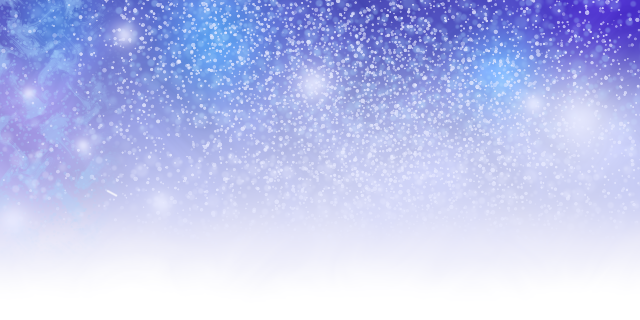
Give the GLSL for this background, as a Shadertoy shader.

```glsl
const vec3 WHITE = vec3(1.0);
const vec3 INDIGO = vec3(0.25, 0.23, 0.67);
const vec3 VIOLET = vec3(0.29, 0.17, 0.80);
const vec3 AZURE = vec3(0.36, 0.68, 0.98);
const vec3 LILAC = vec3(0.64, 0.57, 0.89);
const vec3 ICE = vec3(0.66, 0.84, 0.99);
const vec3 SNOW = vec3(0.91, 0.92, 1.0);

vec3 hash3(vec2 cell) {
    vec3 h = fract(cell.xyx * vec3(0.1031, 0.1030, 0.0973));
    h += dot(h, h.yxz + 33.33);
    return fract((h.xxy + h.yzz) * h.zyx);
}

// Elliptical falloff: 1 at the centre, fading with the given spread
float glow(vec2 p, vec2 centre, vec2 spread) {
    vec2 d = (p - centre) / spread;
    return exp(-dot(d, d));
}

// Layered, warped sines in about -1..1
float clouds(vec2 p, float frequency) {
    float sum = 0.0, weight = 0.5;
    p *= frequency;
    for (int i = 0; i < 5; i++) {
        p += 0.7 * sin(p.yx * 1.3 + float(i) * 2.1);
        sum += weight * sin(p.x) * sin(p.y + 1.0);
        p = mat2(1.5, 1.1, -1.1, 1.5) * p;
        weight *= 0.6;
    }
    return sum;
}

// Cellular scatter of round flakes; radius and softness are in cells
float flakes(vec2 p, float cells, float radius, float softness, float density, float seed) {
    vec2 grid = p * cells + seed;
    vec2 base = floor(grid);
    float blur = max(softness, cells / iResolution.y);
    float cover = 0.0;
    for (int y = -1; y <= 1; y++) {
        for (int x = -1; x <= 1; x++) {
            vec2 cell = base + vec2(x, y);
            vec3 rnd = hash3(cell);
            float size = radius * mix(0.45, 1.0, rnd.z * rnd.z);
            float dist = length(grid - cell - rnd.xy);
            float present = smoothstep(0.0, 0.12, density - fract(rnd.z * 17.3));
            float shade = mix(0.55, 1.0, fract(rnd.x * 9.7));
            float disc = 1.0 - smoothstep(size - blur * 0.5, size + blur * 0.5, dist);
            cover = max(cover, disc * present * shade);
        }
    }
    return cover;
}

float streak(vec2 p, vec2 a, vec2 b, float width) {
    vec2 ab = b - a;
    float t = clamp(dot(p - a, ab) / dot(ab, ab), 0.0, 1.0);
    return 1.0 - smoothstep(0.0, width, length(p - a - ab * t));
}

// Vertical fade from blue sky to white ground
vec3 skyGradient(float y) {
    vec3 c = mix(WHITE, vec3(0.91, 0.91, 0.975), smoothstep(0.06, 0.28, y));
    c = mix(c, vec3(0.74, 0.76, 0.93), smoothstep(0.22, 0.45, y));
    c = mix(c, vec3(0.55, 0.59, 0.87), smoothstep(0.38, 0.70, y));
    return mix(c, vec3(0.35, 0.39, 0.79), smoothstep(0.62, 0.95, y));
}

void mainImage(out vec4 fragColor, in vec2 fragCoord) {
    vec2 p = fragCoord / iResolution.y;
    p.x *= 2.0 * iResolution.y / iResolution.x;
    float mist = clouds(p, 9.0);
    vec3 col = skyGradient(p.y + 0.03 * mist);

    // Broad colour regions
    col = mix(col, INDIGO, 0.75 * glow(p, vec2(1.27, 1.02), vec2(0.30, 0.17)));
    col = mix(col, VIOLET, 0.95 * glow(p, vec2(1.92, 0.98), vec2(0.34, 0.20)));
    col = mix(col, INDIGO, 0.70 * glow(p, vec2(0.0, 1.0), vec2(0.16, 0.15)));
    col = mix(col, LILAC, 0.75 * glow(p, vec2(0.06, 0.62), vec2(0.22, 0.22)));
    col = mix(col, AZURE, 0.80 * glow(p, vec2(0.67, 0.88), vec2(0.15, 0.17)));
    col = mix(col, AZURE, 0.75 * glow(p, vec2(1.57, 0.77), vec2(0.12, 0.13)));
    col = mix(col, AZURE, 0.55 * glow(p, vec2(0.17, 0.93), vec2(0.11, 0.13)));
    col = mix(col, SNOW, 0.40 * glow(p, vec2(1.25, 0.48), vec2(0.50, 0.24)));
    col = mix(col, SNOW, 0.55 * glow(p, vec2(1.82, 0.60), vec2(0.28, 0.19)));
    col += 0.07 * mist * smoothstep(0.15, 0.7, p.y);

    // Frost texture along the left side
    float frostEdge = 1.0 - smoothstep(0.20, 0.40, p.x + 0.08 * mist);
    float frost = frostEdge * smoothstep(0.15, 0.5, p.y);
    float crystals = smoothstep(-0.1, 0.5, clouds(p + 3.0, 30.0));
    col = mix(col, ICE, 0.45 * frost * crystals);
    col = mix(col, ICE, 0.40 * frost * flakes(p, 75.0, 0.45, 0.3, 0.6, 61.0));

    // Snow, from blurred background to crisp foreground
    float density = 0.22 + 0.65 * glow(p, vec2(1.22, 0.65), vec2(0.42, 0.40))
        + 0.35 * glow(p, vec2(0.68, 0.88), vec2(0.34, 0.22))
        + 0.15 * glow(p, vec2(1.65, 0.70), vec2(0.30, 0.30));
    density *= 1.0 - 0.55 * frostEdge;
    float fade = smoothstep(0.12, 0.45, p.y);
    vec3 bokeh = mix(SNOW, ICE, smoothstep(0.45, 0.8, p.y));
    col = mix(col, bokeh, 0.30 * fade * flakes(p, 19.0, 0.42, 0.35, density + 0.2, 13.0));
    col = mix(col, bokeh, 0.40 * fade * flakes(p, 36.0, 0.40, 0.30, density + 0.2, 29.0));
    col = mix(col, SNOW, 0.80 * fade * flakes(p, 48.0, 0.34, 0.15, density, 47.0));
    col = mix(col, SNOW, 0.85 * fade * flakes(p, 66.0, 0.36, 0.15, density, 83.0));

    // Large soft lights: centre, radius
    const vec3 LIGHTS[8] = vec3[8](
        vec3(0.98, 0.737, 0.050), vec3(1.815, 0.625, 0.075),
        vec3(1.667, 0.675, 0.028), vec3(0.503, 0.367, 0.028),
        vec3(0.39, 0.89, 0.032), vec3(0.04, 0.31, 0.045),
        vec3(0.09, 0.708, 0.018), vec3(0.26, 0.545, 0.020));
    for (int i = 0; i < 8; i++) {
        vec3 light = LIGHTS[i];
        float core = glow(p, light.xy, vec2(light.z));
        float halo = glow(p, light.xy, vec2(light.z * 2.2));
        col = mix(col, SNOW, 0.60 * core + 0.25 * halo);
    }

    col = mix(col, WHITE, 0.8 * streak(p, vec2(0.337, 0.403), vec2(0.363, 0.389), 0.006));
    fragColor = vec4(clamp(col, 0.0, 1.0), 1.0);
}
```
